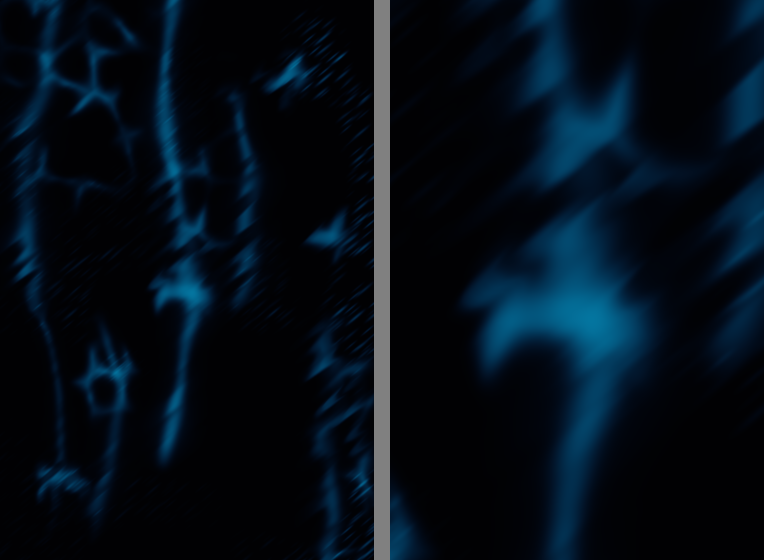
Left, the full canvas; right, a detail of the centre.
This background is drawn by a WebGL 2 fragment shader. Its source:

```glsl
#version 300 es
precision highp float;
// Glowing blue strands with bubble-like webs and slanted streaks on black.

uniform vec2 u_resolution;
out vec4 fragColor;

// All lengths are in canvas heights.
const vec3 BACKGROUND = vec3(0.004, 0.005, 0.010);
const vec3 GLOW = vec3(0.01, 0.44, 0.60);
const float GREEN_FALLOFF = 1.28;    // dim light turns bluer
const float LIGHT_LIMIT = 1.25;
const float STREAK_ANGLE = 0.70;
const vec2 STREAK_SCALE = vec2(11.0, 85.0);
const float STREAK_SHIFT = 0.024;
const int SMEAR_TAPS = 5;
const float SMEAR_STEP = 0.005;
const vec2 DASH_CELL = vec2(0.060, 0.0145);
const float DASH_SHARE = 0.65;
const float DASH_LIGHT = 0.62;
const vec2 WEB_SCALE = vec2(13.5, 12.0);
const float WEB_WALL = 0.14;
const float WEB_LIGHT = 0.85;
const float HAZE = 0.12;

// Strand path: centre x, sway, frequency, phase.
const int STRANDS = 7;
const vec4 PATH[STRANDS] = vec4[](
  vec4(0.075, 0.030, 7.4, 0.0), vec4(0.075, 0.030, 7.4, 0.0),
  vec4(0.317, 0.026, 9.0, -2.76), vec4(0.430, 0.018, 9.0, -3.92),
  vec4(0.187, 0.020, 13.0, -2.2), vec4(0.580, 0.009, 12.0, 1.0),
  vec4(0.645, 0.006, 14.0, 0.0));
// Strand body: bottom, top, width, brightness.
const vec4 BODY[STRANDS] = vec4[](
  vec4(0.46, 1.20, 0.017, 0.75), vec4(0.06, 0.50, 0.009, 0.26),
  vec4(0.18, 1.20, 0.013, 0.92), vec4(0.46, 0.83, 0.012, 0.58),
  vec4(0.05, 0.42, 0.010, 0.42), vec4(0.02, 0.42, 0.012, 0.42),
  vec4(0.08, 0.34, 0.009, 0.34));
// Web zones: centre and radii.
const int ZONES = 8;
const vec4 ZONE[ZONES] = vec4[](
  vec4(0.13, 0.86, 0.19, 0.26), vec4(0.37, 0.72, 0.11, 0.24),
  vec4(0.33, 0.48, 0.07, 0.09), vec4(0.61, 0.20, 0.08, 0.27),
  vec4(0.19, 0.31, 0.07, 0.10), vec4(0.11, 0.14, 0.06, 0.06),
  vec4(0.605, 0.58, 0.06, 0.06), vec4(0.51, 0.86, 0.06, 0.07));

float hash(vec2 p) {
  return fract(sin(dot(p, vec2(127.1, 311.7))) * 43758.5453);
}

float noise(vec2 p) {
  vec2 i = floor(p), f = fract(p);
  f = f * f * (3.0 - 2.0 * f);
  return mix(mix(hash(i), hash(i + vec2(1, 0)), f.x),
             mix(hash(i + vec2(0, 1)), hash(i + vec2(1, 1)), f.x), f.y);
}

// Swaying vertical cords, each with a bright core and a faint haze.
float strands(vec2 p) {
  float light = 0.0;
  for (int i = 0; i < STRANDS; i++) {
    vec4 path = PATH[i], body = BODY[i];
    float seed = float(i) * 7.0 + 3.0;
    float x = path.x + path.y * sin(path.z * p.y + path.w);
    x += 0.016 * (noise(vec2(p.y * 13.0, seed)) - 0.5);
    float width = body.z * (0.6 + 0.7 * noise(vec2(p.y * 9.0, seed + 40.0)));
    float pulse = 0.4 + 0.75 * noise(vec2(p.y * 11.0, seed + 80.0));
    float ends = smoothstep(body.x - 0.03, body.x + 0.07, p.y)
               * (1.0 - smoothstep(body.y - 0.06, body.y + 0.04, p.y));
    float d = (p.x - x) / width;
    light += body.w * ends * pulse * (exp(-d * d) + HAZE * exp(-d * d / 9.0));
  }
  return light;
}

// Walls between rounded cells, from the three nearest cell points.
float cellWalls(vec2 p) {
  vec2 base = floor(p);
  vec3 nearest = vec3(8.0);
  for (int y = -1; y <= 1; y++) {
    for (int x = -1; x <= 1; x++) {
      vec2 id = base + vec2(x, y);
      vec2 point = id + 0.5 + 0.75 * (vec2(hash(id), hash(id + 31.7)) - 0.5);
      float d = length(point - p);
      if (d < nearest.x) nearest = vec3(d, nearest.xy);
      else if (d < nearest.y) nearest = vec3(nearest.x, d, nearest.y);
      else nearest.z = min(nearest.z, d);
    }
  }
  vec2 gap = max(nearest.yz - nearest.x, 0.001);
  float rounded = 2.0 / (1.0 / gap.x + 1.0 / gap.y) / (2.0 * WEB_WALL);
  return exp(-rounded * rounded);
}

float web(vec2 p) {
  float zone = 0.0;
  for (int i = 0; i < ZONES; i++) {
    float r = length((p - ZONE[i].xy) / ZONE[i].zw);
    zone = max(zone, 1.0 - smoothstep(0.45, 1.0, r));
  }
  float patches = smoothstep(0.25, 0.9, noise(p * 17.0 + 5.0));
  return WEB_LIGHT * zone * patches * cellWalls(p * WEB_SCALE);
}

// One layer of slanted dashes; q runs along and across the slant.
float dashes(vec2 q) {
  vec2 g = q / DASH_CELL;
  g.x += hash(vec2(floor(g.y), 9.0)) * 5.0;
  vec2 id = floor(g), f = fract(g) - 0.5;
  float across = (f.y - 0.3 * (hash(id + 17.0) - 0.5)) / 0.17;
  float taper = pow(cos(f.x * 3.14159), 2.0);
  float shown = step(hash(id), DASH_SHARE) * (0.2 + 0.8 * hash(id + 53.0));
  return DASH_LIGHT * shown * taper * exp(-across * across);
}

void main() {
  vec2 p = gl_FragCoord.xy / u_resolution.y;
  vec2 along = vec2(cos(STREAK_ANGLE), sin(STREAK_ANGLE));
  vec2 q = vec2(dot(p, along), dot(p, vec2(-along.y, along.x)));

  // Soft shapes, shifted by streak and smeared along the slant.
  float streak = smoothstep(0.15, 0.85, noise(q * STREAK_SCALE));
  float smear = smoothstep(0.3, 0.7, noise(p * 8.0 + 11.0));
  vec2 warped = p + along * (streak - 0.5) * STREAK_SHIFT * smear;
  float light = 0.0;
  for (int i = 0; i < SMEAR_TAPS; i++) {
    float offset = float(i) - 0.5 * float(SMEAR_TAPS - 1);
    vec2 tap = warped + along * offset * SMEAR_STEP * (0.2 + smear);
    light += (strands(tap) + web(tap)) / float(SMEAR_TAPS);
  }
  light *= mix(1.0, 0.25 + 1.6 * streak, 0.3 + 0.7 * smear);

  // Clumps of dashes, thickest at the right and between the left strands.
  vec2 tuft = p - vec2(0.2, 0.47);
  float region = 0.12 + smoothstep(0.40, 0.56, p.x) + exp(-dot(tuft, tuft) * 160.0)
               + 0.8 * smoothstep(0.05, 0.4, light);
  float clump = smoothstep(0.42, 0.72, noise(p * 9.0 + 20.0));
  light += region * clump * (dashes(q) + 0.7 * dashes(q * 1.4 + 3.7));

  light = LIGHT_LIMIT * (1.0 - exp(-light / LIGHT_LIMIT));
  vec3 tint = vec3(light, pow(light, GREEN_FALLOFF), light);
  fragColor = vec4(BACKGROUND + GLOW * tint, 1.0);
}
```
